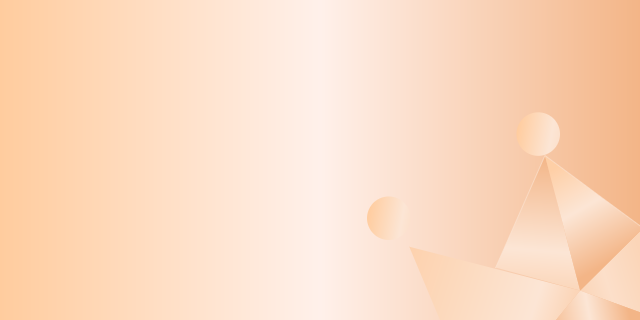
Reproduce this background procedurally as a WebGL 2 fragment shader.

```glsl
#version 300 es
precision highp float;
// A peach satin backdrop with a pale vertical sheen, and a faceted crown with
// two round beads in the lower right corner. Facets are triangle distance
// fields, each filled with a three-stop linear gradient. Canvas is 2 by 1 units.

uniform vec2 u_resolution;
out vec4 fragColor;

// Colours
const vec3 APRICOT = vec3(1.00, 0.80, 0.62);
const vec3 BLUSH   = vec3(1.00, 0.943, 0.918);
const vec3 COPPER  = vec3(0.953, 0.71, 0.53);
const vec3 SATIN   = vec3(0.988, 0.90, 0.835);
const vec3 PEACH   = vec3(0.985, 0.835, 0.72);

// Crown corners; those off the canvas only extend the facets
const vec2 APEX       = vec2(1.703, 0.514);
const vec2 LEFT_FOOT  = vec2(1.549, 0.164);
const vec2 HUB        = vec2(1.813, 0.092);
const vec2 RIGHT_TIP  = vec2(2.010, 0.287);
const vec2 LEFT_TIP   = vec2(1.279, 0.229);
const vec2 BASE       = vec2(1.497, -0.292);
const vec2 FAR_LOWER  = vec2(2.188, -0.044);
const vec2 FAR_UPPER  = vec2(2.188, 0.463);

// Beads
const vec2 HIGH_BEAD = vec2(1.682, 0.581);
const vec2 LOW_BEAD  = vec2(1.215, 0.318);
const float BEAD_RADIUS = 0.068;

const float RIM_WIDTH = 0.0015;
const float RIM_STRENGTH = 0.6;

// Signed distance to a line, positive on the left of a -> b
float sideOf(vec2 p, vec2 a, vec2 b) {
  vec2 d = normalize(b - a);
  return d.x * (p.y - a.y) - d.y * (p.x - a.x);
}

// Distance to a counter-clockwise triangle, negative inside
float triangle(vec2 p, vec2 a, vec2 b, vec2 c) {
  return -min(sideOf(p, a, b), min(sideOf(p, b, c), sideOf(p, c, a)));
}

float segment(vec2 p, vec2 a, vec2 b) {
  vec2 d = b - a;
  return length(p - a - d * clamp(dot(p - a, d) / dot(d, d), 0.0, 1.0));
}

// Three-stop gradient; the middle colour sits at t = mid
vec3 ramp(float t, float mid, vec3 first, vec3 middle, vec3 last) {
  vec3 c = mix(first, middle, clamp(t / mid, 0.0, 1.0));
  return mix(c, last, clamp((t - mid) / (1.0 - mid), 0.0, 1.0));
}

// Position along the axis a -> b, from 0 to 1
float along(vec2 p, vec2 a, vec2 b) {
  vec2 d = b - a;
  return dot(p - a, d) / dot(d, d);
}

// Coverage of a shape with a one-pixel soft edge
float cover(float dist) {
  return clamp(0.5 - dist * u_resolution.y, 0.0, 1.0);
}

void addBead(inout vec3 color, vec2 p, vec2 center) {
  vec2 q = (p - center) / BEAD_RADIUS;
  float t = 0.5 + 0.5 * dot(q, vec2(0.98, -0.17));
  vec3 fill = ramp(t, 0.8, APRICOT, SATIN, mix(PEACH, SATIN, 0.7));
  color = mix(color, fill, cover(length(p - center) - BEAD_RADIUS));
}

void main() {
  vec2 p = gl_FragCoord.xy / u_resolution * vec2(2.0, 1.0);

  // Backdrop sheen
  vec3 color = ramp(p.x * 0.5, 0.5, APRICOT, BLUSH, COPPER);

  // Lower left wing
  float t = along(p, LEFT_TIP, vec2(1.79, 0.06));
  vec3 fill = ramp(t, 0.8, mix(APRICOT, PEACH, 0.6), SATIN, PEACH);
  color = mix(color, fill, cover(triangle(p, LEFT_TIP, BASE, HUB)));

  // Lower right wing
  t = along(p, HUB, vec2(2.02, 0.16));
  fill = ramp(t, 0.4, PEACH, mix(PEACH, SATIN, 0.6), PEACH);
  color = mix(color, fill, cover(triangle(p, HUB, FAR_LOWER, FAR_UPPER)));

  // Base facet
  t = along(p, vec2(1.74, 0.01), vec2(1.96, 0.05));
  fill = ramp(t, 0.45, mix(COPPER, PEACH, 0.5), SATIN, COPPER);
  color = mix(color, fill, cover(triangle(p, HUB, BASE, FAR_LOWER)));

  // Central spike: shaded left face, satin right face
  t = along(p, APEX, vec2(1.67, 0.09));
  fill = ramp(t, 0.7, COPPER, SATIN, PEACH);
  color = mix(color, fill, cover(triangle(p, APEX, LEFT_FOOT, HUB)));
  t = along(p, vec2(1.74, 0.479), vec2(1.909, 0.185));
  fill = ramp(t, 0.45, mix(APRICOT, PEACH, 0.3), SATIN, COPPER);
  color = mix(color, fill, cover(triangle(p, APEX, HUB, RIGHT_TIP)));

  // Thin bright rims on the spike
  float rim = min(segment(p, APEX, LEFT_FOOT), segment(p, APEX, RIGHT_TIP));
  color = mix(color, SATIN, RIM_STRENGTH * cover(rim - RIM_WIDTH));

  addBead(color, p, HIGH_BEAD);
  addBead(color, p, LOW_BEAD);
  fragColor = vec4(color, 1.0);
}
```
